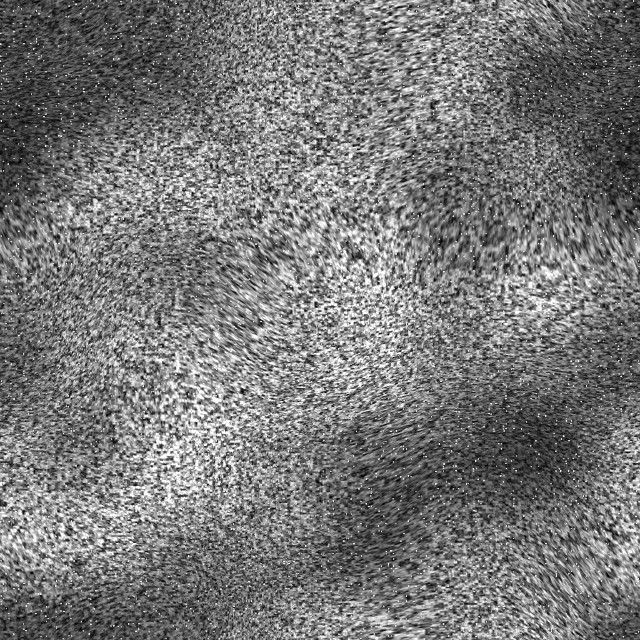
Reproduce this texture procedurally as a WebGL 1 fragment shader.

```glsl
precision highp float;
// Tileable grey rough stone: soft diagonal clouds, flow-stretched grain and pale sparkles.
uniform vec2 u_resolution;

float hash(vec2 p) {
  vec3 q = fract(p.xyx * 0.1031);
  q += dot(q, q.yzx + 33.33);
  return fract((q.x + q.y) * q.z);
}

// Value noise that wraps after a whole number of cells.
float wrapNoise(vec2 uv, vec2 cells, float seed) {
  vec2 p = uv * cells;
  vec2 i = floor(p);
  vec2 f = p - i;
  f = f * f * f * (f * (f * 6.0 - 15.0) + 10.0);
  vec2 lo = mod(i, cells) + seed;
  vec2 hi = mod(i + 1.0, cells) + seed;
  return mix(mix(hash(lo), hash(vec2(hi.x, lo.y)), f.x),
             mix(hash(vec2(lo.x, hi.y)), hash(hi), f.x), f.y);
}

// Broad light and dark patches; the whole-number shear leans them up to the right.
float clouds(vec2 uv) {
  vec2 sheared = vec2(uv.x - uv.y, uv.y);
  return 0.62 * wrapNoise(sheared, vec2(4.0), 17.0)
       + 0.38 * wrapNoise(uv, vec2(7.0), 41.0);
}

// Fine grain, drawn out into short streaks where the flow stretches it.
float grain(vec2 uv) {
  vec2 flow = vec2(wrapNoise(uv, vec2(4.0), 73.0),
                   wrapNoise(uv, vec2(4.0), 131.0)) - 0.5;
  vec2 warped = uv + 0.13 * flow;
  return 0.62 * wrapNoise(warped, vec2(190.0, 300.0), 211.0)
       + 0.38 * wrapNoise(warped, vec2(430.0, 490.0), 307.0);
}

// Tiny round glints, one at most in each cell.
float sparkles(vec2 uv) {
  vec2 p = uv * 256.0;
  vec2 cell = mod(floor(p), 256.0);
  vec2 centre = 0.28 + 0.44 * vec2(hash(cell + 503.0), hash(cell + 617.0));
  float dotMask = 1.0 - smoothstep(0.2, 0.46, length(fract(p) - centre));
  float chance = hash(cell + 701.0);
  return dotMask * step(0.93, chance) * mix(0.55, 1.0, hash(cell + 809.0));
}

void main() {
  vec2 uv = gl_FragCoord.xy / u_resolution;
  float base = mix(0.12, 0.77, clouds(uv));
  float grey = base * (1.0 + 2.1 * (grain(uv) - 0.5));
  grey = mix(grey, 0.95, sparkles(uv));
  gl_FragColor = vec4(vec3(clamp(grey, 0.0, 1.0)), 1.0);
}
```
